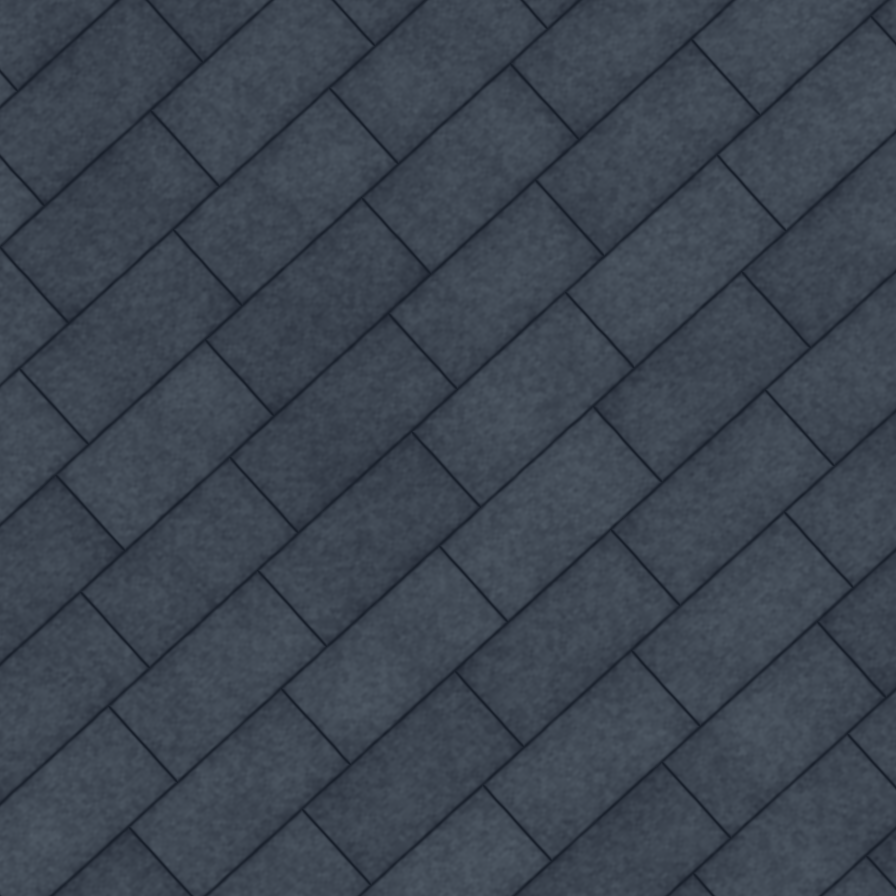
A WebGL 1 fragment shader for this texture:

```glsl
precision highp float;
// Dark blue-grey slate pavers in a diagonal running bond with thin dark joints.

uniform vec2 u_resolution;

const float ANGLE = 0.7358;                    // slope of the courses
const vec2 PAVER = vec2(0.2305, 0.11525);      // length and height
const float COURSE_START = 0.0887;             // upper edge of course zero
const float SHIFT_START = 0.4855;              // joint offset of course zero
const float SHIFT_STEP = -0.2875;              // offset added by each course
const float SHIFT_JITTER = 0.03;               // per course, in paver lengths
const float JOINT_JITTER = 0.022;              // per joint, in paver lengths
const float END_WIDTH = 0.0018;                // soft radius of end joints
const float COURSE_WIDTH = 0.0021;             // soft radius of course joints
const float WOBBLE = 0.0007;                   // unevenness of the joints
const float EDGE_FADE = 0.010;                 // reach of the edge darkening
const float EDGE_DARKEN = 0.50;
const float PAVER_VARIATION = 0.36;
const float MOTTLE_AMOUNT = 0.62;
const float GRAIN_AMOUNT = 0.85;
const float MEAN_TONE = 0.64;

const vec3 SLATE_DARK = vec3(0.193, 0.222, 0.268);
const vec3 SLATE_LIGHT = vec3(0.287, 0.325, 0.369);
const vec3 JOINT_COLOR = vec3(0.098, 0.125, 0.168);

float hash(vec2 p) {
    return fract(sin(dot(p, vec2(12.9898, 78.233))) * 43758.5453);
}

float noise(vec2 p) {
    vec2 i = floor(p);
    vec2 f = fract(p);
    f = f * f * (3.0 - 2.0 * f);
    float low = mix(hash(i), hash(i + vec2(1.0, 0.0)), f.x);
    float high = mix(hash(i + vec2(0.0, 1.0)), hash(i + vec2(1.0, 1.0)), f.x);
    return mix(low, high, f.y);
}

float fbm(vec2 p) {
    float sum = 0.0;
    float weight = 0.53;
    for (int i = 0; i < 4; i++) {
        sum += weight * noise(p);
        p = p * 2.03 + 7.1;
        weight *= 0.5;
    }
    return sum;
}

// Soft groove profile that never gets narrower than a pixel.
float groove(float dist, float radius, float pixel) {
    float r = dist / max(radius, 0.8 * pixel);
    return exp(-r * r);
}

void main() {
    vec2 uv = gl_FragCoord.xy / u_resolution;
    float pixel = 1.0 / min(u_resolution.x, u_resolution.y);

    // Rotated frame: x runs along a course, y counts downward across courses.
    vec2 q = vec2(uv.x, 1.0 - uv.y);
    float c = cos(ANGLE);
    float s = sin(ANGLE);
    vec2 p = vec2(q.x * c - q.y * s, q.x * s + q.y * c);
    vec2 bent = p + WOBBLE * (vec2(noise(p * 60.0), noise(p * 60.0 + 31.0)) - 0.5);

    // Course and its nearest end joint.
    float y = (bent.y - COURSE_START) / PAVER.y;
    float course = floor(y);
    float shift = SHIFT_START + SHIFT_STEP * course
        + SHIFT_JITTER * (2.0 * hash(vec2(course, 5.3)) - 1.0);
    float x = bent.x / PAVER.x - shift;
    float joint = floor(x + 0.5);
    float offset = x - joint
        - JOINT_JITTER * (2.0 * hash(vec2(joint, course) + 3.7) - 1.0);
    vec2 id = vec2(joint - step(offset, 0.0), course);

    // Distances to the paver edges.
    float endDist = abs(offset) * PAVER.x;
    float rowDist = (0.5 - abs(fract(y) - 0.5)) * PAVER.y;

    // Stone surface: tone per paver, cloudy mottling and fine grain.
    vec2 local = p + id * vec2(3.17, 5.31);
    float grain = 0.55 * noise(uv * vec2(140.0, 170.0))
        + 0.45 * noise(p * vec2(230.0, 270.0) + 9.0);
    float tone = MEAN_TONE
        + PAVER_VARIATION * (hash(id + 11.9) - 0.5)
        + MOTTLE_AMOUNT * (fbm(local * 14.0) - 0.5)
        + GRAIN_AMOUNT * (grain - 0.5);
    float edge = exp(-rowDist / EDGE_FADE) + 0.5 * exp(-endDist / EDGE_FADE);
    tone -= EDGE_DARKEN * edge * (0.6 + 0.8 * noise(local * 40.0));
    vec3 color = mix(SLATE_DARK, SLATE_LIGHT, tone);

    // Joints, with uneven depth along the courses.
    float depth = 0.7 + 0.3 * noise(p * 130.0);
    float mask = max(groove(endDist, END_WIDTH, pixel),
                     depth * groove(rowDist, COURSE_WIDTH, pixel));
    color = mix(color, JOINT_COLOR, mask);

    gl_FragColor = vec4(color, 1.0);
}
```
